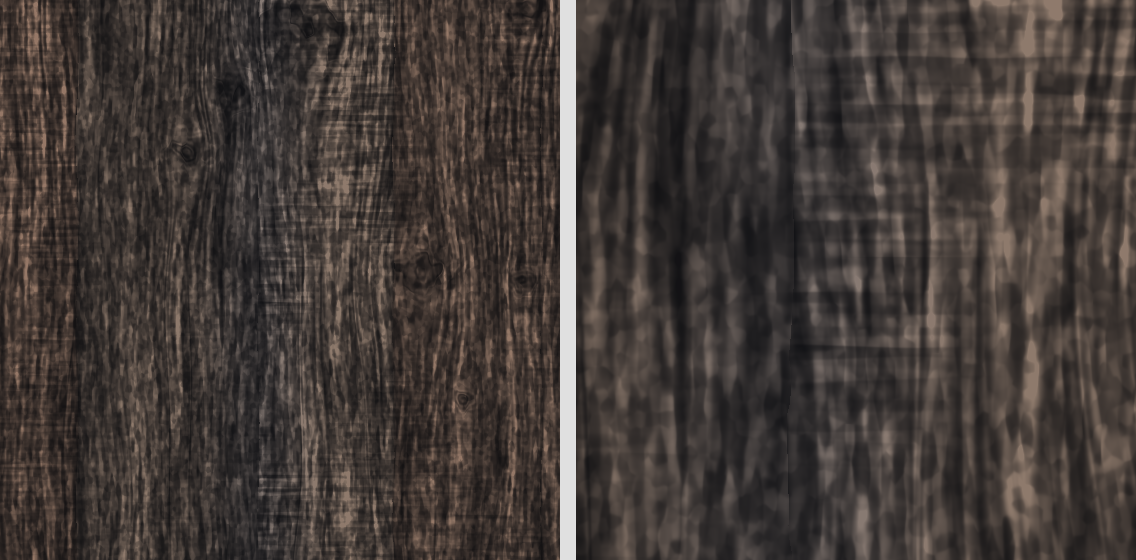
Left: the whole. Right: its middle third, enlarged.
Write a Shadertoy shader that draws this texture.

```glsl
// Weathered dark timber planks with knots, wavy grain and faint saw marks.

const float BASE_TONE = 0.243;
const vec3 SHADOW = vec3(0.12, 0.11, 0.11);
const vec3 TONE_SLOPE = vec3(1.0, 0.84, 0.71);   // colour gained as tone rises
const vec3 COLD_TINT = vec3(0.94, 1.0, 1.08);

// Seams: position and width of the shadow beside each one
const vec4 SEAM_X = vec4(0.138, 0.462, 0.703, 0.967);
const vec4 SEAM_WIDTH = vec4(0.016, 0.036, 0.012, 0.007);
const float SEAM_DEPTH = 0.44;

// Planks: brightness, saw mark strength, warmth
const vec3 PLANKS[5] = vec3[5](
    vec3(0.13, 0.42, 0.06), vec3(-0.03, 0.15, 0.00), vec3(0.16, 0.60, 0.00),
    vec3(-0.04, 0.36, 0.05), vec3(0.05, 0.32, 0.05));

// Knots: centre and radius
const int KNOT_COUNT = 7;
const vec3 KNOTS[KNOT_COUNT] = vec3[KNOT_COUNT](
    vec3(0.335, 0.730, 0.015), vec3(0.555, 0.945, 0.042), vec3(0.412, 0.840, 0.017),
    vec3(0.745, 0.520, 0.027), vec3(0.830, 0.290, 0.011), vec3(0.940, 0.985, 0.022),
    vec3(0.932, 0.500, 0.010));

const float WIDE_GRAIN = 0.40;
const float FINE_GRAIN = 0.72;
const float FIBRE = 0.85;
const float BLOTCH = 0.32;
const float RIPPLE = 0.20;

vec3 hash3(vec2 p) {
    vec3 q = fract(p.xyx * vec3(0.1031, 0.1030, 0.0973));
    q += dot(q, q.yxz + 33.33);
    return fract((q.xxy + q.yzz) * q.zyx);
}

// Smooth cellular noise: cell values blended by distance, centred on zero
float cells(vec2 p) {
    vec2 base = floor(p), local = p - base;
    float sum = 0.0, total = 0.0;
    for (int y = -1; y <= 1; y++)
    for (int x = -1; x <= 1; x++) {
        vec2 cell = vec2(x, y);
        vec3 h = hash3(base + cell + 200.0);
        vec2 d = cell + h.xy - local;
        float weight = exp(-6.0 * dot(d, d));
        sum += weight * h.z;
        total += weight;
    }
    return sum / total - 0.5;
}

float band(float value, float centre, float width) {
    float d = (value - centre) / width;
    return exp(-d * d);
}

void mainImage(out vec4 fragColor, in vec2 fragCoord) {
    vec2 p = fragCoord / iResolution.xy;
    float blotch = cells(p * vec2(11.0, 6.0));
    float ragged = cells(p * vec2(60.0, 45.0));

    // Plank under this point and the shadow of the seams
    float seamX = p.x + 0.002 * sin(p.y * 19.0) + 0.003 * ragged;
    vec3 plank = PLANKS[0];
    float plankId = 0.0, seam = 0.0;
    for (int i = 0; i < 4; i++) {
        float d = seamX - SEAM_X[i];
        plank = mix(plank, PLANKS[i + 1], smoothstep(-0.004, 0.004, d));
        plankId += step(0.0, d);
        seam += exp(-abs(d) / SEAM_WIDTH[i]);
    }

    // Grain bends in slow waves and flows around knots
    float grainX = p.x + 0.008 * sin(p.y * 6.0 + p.x * 11.0 + plankId * 2.0)
                       + 0.003 * sin(p.y * 17.0 - p.x * 23.0 + plankId);
    float knotTone = 0.0;
    for (int i = 0; i < KNOT_COUNT; i++) {
        float radius = KNOTS[i].z;
        vec2 d = p - KNOTS[i].xy;
        vec2 stretched = d * vec2(1.0, 0.5) / (2.2 * radius);
        grainX -= 0.7 * d.x * exp(-dot(stretched, stretched));
        float r = length(d * vec2(0.75, 1.0)) / radius + 1.5 * ragged + 0.8 * blotch;
        float fade = exp(-r * r * 0.2);
        knotTone += 0.20 * sin(r * 8.0) * fade - 0.65 * exp(-r * r)
                  + 0.20 * band(r, 2.2, 0.8);
    }
    vec2 grain = vec2(grainX + plankId * 3.7, p.y);

    // Grain from broad bands down to short fibres
    float wide = cells(grain * vec2(44.0, 1.7));
    float fine = cells(grain * vec2(125.0, 7.0));
    float fibre = cells(vec2(mix(grain.x, p.x, 0.3), p.y) * vec2(185.0, 46.0));
    float grit = cells(p * vec2(170.0, 140.0) + 30.0);

    // Long contour lines: a dark groove with a lit edge beside it
    float contour = cells(grain * vec2(24.0, 1.6) + 40.0) + 0.05 * fine;
    float groove = band(contour, 0.02, 0.05);
    float lip = band(contour, 0.13, 0.05);

    // Close ripples follow the grain, stronger in some strips than others
    float rippleMask = smoothstep(-0.25, 0.25, cells(grain * vec2(12.0, 2.0) + 15.0));
    float ripple = rippleMask * sin(grain.x * 400.0 + 14.0 * contour + 3.0 * wide);

    // Saw marks run across the grain and come and go in patches
    float saw = cells(p * vec2(11.0, 185.0)) + 0.7 * cells(p * vec2(26.0, 125.0) + 70.0);
    float sawPatch = smoothstep(-0.35, 0.25, cells(p * vec2(7.0, 4.0) + 90.0));

    float relief = plank.x + knotTone - SEAM_DEPTH * seam
                 + BLOTCH * blotch + WIDE_GRAIN * wide + FINE_GRAIN * fine
                 + FIBRE * fibre + 0.45 * grit + RIPPLE * ripple
                 + plank.y * sawPatch * saw - 0.24 * groove + 0.20 * lip;
    float tone = clamp(BASE_TONE * exp(relief), 0.075, 0.56);

    // Warm wood, turning colder beside the deep central seam
    vec3 color = SHADOW + (tone - SHADOW.r) * TONE_SLOPE;
    color *= 1.0 + plank.z * vec3(0.8, -0.3, -0.8);
    color *= mix(vec3(1.0), COLD_TINT, band(p.x, SEAM_X.y, 0.08));
    fragColor = vec4(clamp(color, 0.0, 1.0), 1.0);
}
```
